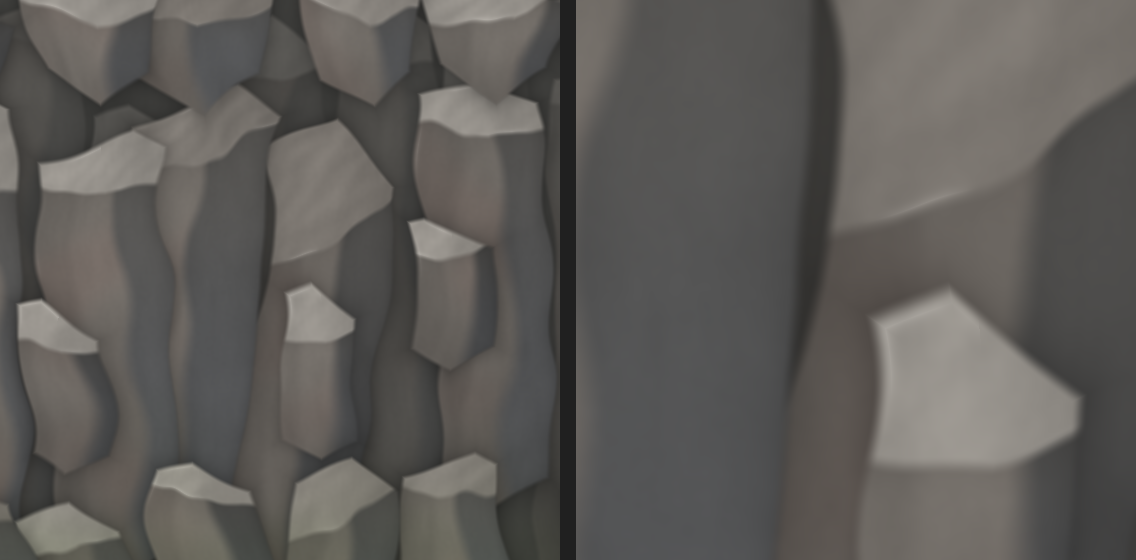
Left, the full canvas; right, a detail of the centre.
This texture is drawn by a Shadertoy shader. Its source:

```glsl
#define CAP_COLOR vec3(0.590, 0.573, 0.548)
#define FRONT_COLOR vec3(0.452, 0.432, 0.410)
#define SIDE_COLOR vec3(0.318, 0.317, 0.312)
#define GAP_COLOR vec3(0.275, 0.274, 0.264)
#define MOSS_TINT vec3(0.95, 0.98, 0.92)
#define ROSE_TINT vec3(1.025, 0.985, 0.98)
#define EDGE_SOFTNESS 0.005
#define SHADOW_REACH 0.020
#define SHADOW_DEPTH 0.25
#define BRUSH_STRENGTH 0.08
#define OUTLINE_WOBBLE 0.030

vec2 hash2(vec2 p) {
    vec3 q = fract(p.xyx * vec3(0.1031, 0.1030, 0.0973));
    q += dot(q, q.yzx + 33.33);
    return fract((q.xx + q.yz) * q.zy);
}

// Gradient noise, roughly -0.7 to 0.7
float corner(vec2 cell, vec2 offset) {
    return dot(hash2(cell + 57.0) * 2.0 - 1.0, offset);
}

float noise(vec2 p) {
    vec2 i = floor(p), f = p - i, e = vec2(1, 0);
    vec2 u = f * f * f * (f * (f * 6.0 - 15.0) + 10.0);
    return mix(mix(corner(i, f), corner(i + e, f - e), u.x),
               mix(corner(i + e.yx, f - e.yx), corner(i + 1.0, f - 1.0), u.x), u.y);
}

float fbm(vec2 p) {
    return noise(p) + 0.5 * noise(p * 2.1 + 7.0) + 0.25 * noise(p * 4.3 + 19.0);
}

float cover(float d, float softness) {
    return smoothstep(softness, -softness, d);
}

// One faceted stone; q is measured from its peak, size is half width and height
void paintRock(inout vec3 col, vec2 q, vec2 size, float foot, float point,
               float capHeight, float fold, float seed) {
    vec2 r = hash2(vec2(seed, 3.0)), s = hash2(vec2(seed, 11.0));
    float w = size.x, t = clamp(-q.y / size.y, 0.0, 1.0);

    // Silhouette: bent sides, lopsided peak, pointed foot
    float x = q.x - (r.x - 0.5) * 0.24 * q.y + 0.5 * w * noise(vec2(seed * 3.7, q.y * 4.0));
    float halfWidth = w * mix(1.0, foot, t) * (1.0 + 0.3 * noise(vec2(q.y * 6.0, seed * 2.3)));
    float slope = 0.42 * capHeight / w;
    float peak = (r.y - 0.5) * 1.2 * w;
    float d = (abs(x) - halfWidth) * 0.95;
    d = max(d, (q.y + slope * abs(x - peak) * (x > peak ? 1.3 : 0.8)) * 0.85);
    d = max(d, (-size.y - q.y + point * abs(x)) / sqrt(1.0 + point * point));

    // Contact shadow on whatever lies behind
    col *= 1.0 - SHADOW_DEPTH * exp(-max(d, 0.0) / SHADOW_REACH);
    if (d > EDGE_SOFTNESS) return;

    // Front, bevel and dark side
    float ridge = w * mix(0.0, 0.55, s.x) * mix(1.0, foot, t);
    float sideDist = ridge - x + 0.6 * w * noise(vec2(q.y * 4.0, seed * 5.3));
    float sideMask = cover(sideDist, mix(0.008, 0.024, t));
    vec3 front = FRONT_COLOR * mix(0.92, 1.06, s.y);
    front *= mix(vec3(1.0), ROSE_TINT, smoothstep(-0.1, 0.5, noise(q * 6.0 + seed)));
    float bevel = x + halfWidth * (0.5 + 0.8 * noise(vec2(q.y * 4.0, seed)));
    front *= 1.0 - 0.07 * cover(bevel, 0.012);
    front *= 1.0 - 0.14 * smoothstep(0.35, 1.0, t);
    vec3 side = SIDE_COLOR * mix(0.88, 1.10, r.y);
    side *= mix(vec3(1.02, 1.0, 0.98), vec3(0.985, 1.0, 1.035), smoothstep(0.0, 0.7, t));
    vec3 stone = mix(front, side, sideMask);

    // Pale top facet with a folded lower edge
    float capEdge = -capHeight + mix(-0.2, 0.6, r.x) * x + fold * abs(x - ridge * 0.4);
    float capDist = capEdge - q.y + 0.018 * noise(vec2(x * 17.0, seed));
    float capMask = cover(capDist, EDGE_SOFTNESS * 1.3);
    vec3 cap = mix(FRONT_COLOR * 1.08, CAP_COLOR * 1.02, smoothstep(0.0, 0.6, s.x));
    cap *= 1.0 + 0.10 * noise(vec2(x - q.y, x + q.y) * vec2(28.0, 9.0) + seed);
    cap *= 1.0 - 0.12 * smoothstep(-0.5 * w, w, x);
    stone *= 1.0 - 0.08 * exp(-max(capDist, 0.0) / 0.025);
    stone = mix(stone, cap, capMask);

    // Broken brush highlights and darkened rims
    float broken = smoothstep(0.0, 0.4, noise(q * 11.0 + seed * 2.0));
    stone += 0.10 * broken * exp(-abs(capDist + 0.003) / 0.0035);
    float rim = exp(-abs(d + 0.006) / 0.003);
    stone += 0.09 * rim * broken * step(x, 0.0) * (1.0 - t);
    stone *= 1.0 - 0.14 * exp(d / 0.014) * smoothstep(-0.3 * w, w, x) * (1.0 - capMask);
    col = mix(col, stone, cover(d, EDGE_SOFTNESS));
}

// A row of stones, painted from right to left
void paintRow(inout vec3 col, vec2 p, int count, float top, float spread, vec2 size,
              float foot, float point, float capHeight, float fold, float seed) {
    for (int i = count; i >= -1; i--) {
        float id = seed + float(i);
        vec2 a = hash2(vec2(id, 21.0)), b = hash2(vec2(id, 43.0));
        vec2 peak = vec2((float(i) + 0.5 + 0.5 * (a.x - 0.5)) / float(count),
                         top + spread * (a.y - 0.5));
        paintRock(col, p - peak, size * mix(vec2(0.82), vec2(1.2), b),
                  foot, point, capHeight * mix(0.65, 1.3, b.y), fold, id);
    }
}

void mainImage(out vec4 fragColor, in vec2 fragCoord) {
    vec2 uv = fragCoord / iResolution.xy;
    vec2 p = uv + OUTLINE_WOBBLE * vec2(noise(uv * 6.0), noise(uv * 6.0 + 31.0));

    // Dim stones far back fill the gaps
    vec3 col = GAP_COLOR;
    paintRow(col, p, 5, 0.90, 0.20, vec2(0.095, 1.10), 0.90, 0.0, 0.100, 0.15, 130.0);
    col = mix(GAP_COLOR * (1.0 + 0.15 * noise(p * vec2(9.0, 3.0))), col, 0.35);

    // Columns, blocks, hanging ledge and boulders, back to front
    paintRow(col, p, 4, 0.83, 0.20, vec2(0.120, 0.92), 0.85, 0.5, 0.170, 0.15, 10.0);
    paintRow(col, p, 3, 0.53, 0.22, vec2(0.080, 0.29), 0.85, 0.6, 0.085, 0.12, 40.0);
    paintRow(col, p, 4, 1.04, 0.07, vec2(0.160, 0.26), 0.50, 0.7, 0.115, 0.32, 70.0);
    paintRow(col, p, 4, 0.13, 0.13, vec2(0.090, 0.35), 1.50, 0.0, 0.085, 0.10, 95.0);

    // Brushed grain and mossy foot
    float brush = fbm(p * vec2(24.0, 7.0)) * 0.6 + fbm(p * 11.0 + 5.0) * 0.5;
    col *= 1.0 + BRUSH_STRENGTH * brush + 0.015 * noise(uv * 110.0);
    col *= mix(MOSS_TINT, vec3(1.0), smoothstep(0.0, 0.25, uv.y + 0.15 * noise(uv * 5.0)));
    fragColor = vec4(clamp(col, 0.0, 1.0), 1.0);
}
```
